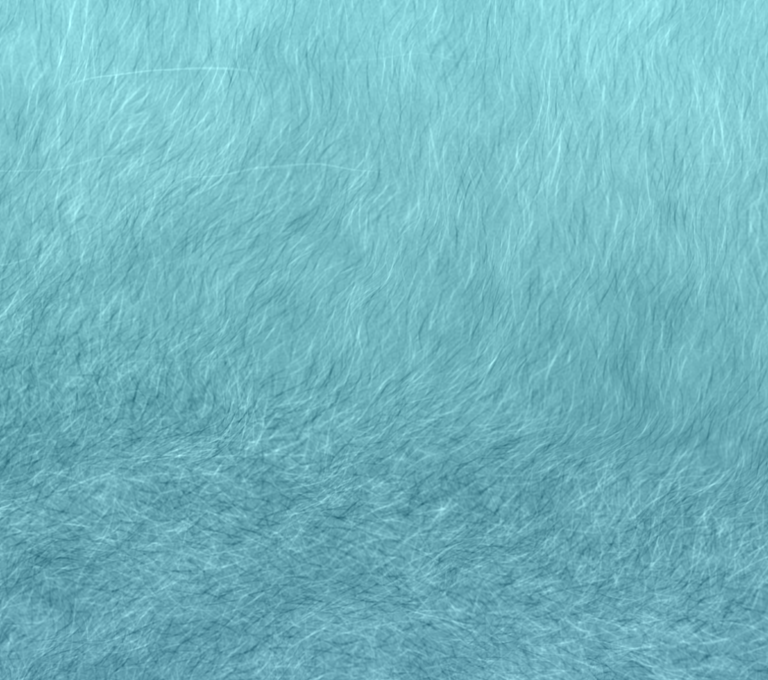
A Shadertoy shader for this texture:

```glsl
const vec3 TOP_COLOR    = vec3(0.535, 0.825, 0.855);
const vec3 UPPER_COLOR  = vec3(0.495, 0.765, 0.795);
const vec3 MIDDLE_COLOR = vec3(0.430, 0.695, 0.730);
const vec3 SHADE_COLOR  = vec3(0.375, 0.620, 0.670);
const vec3 BOTTOM_COLOR = vec3(0.405, 0.645, 0.705);
const vec3 FIBER_TINT   = vec3(0.98, 1.0, 0.95);

// Fiber cells: length and row height in canvas heights
const vec2  FUZZ_CELL = vec2(0.060, 0.014);
const vec2  WISP_CELL = vec2(0.120, 0.030);
const vec2  HAIR_CELL = vec2(0.360, 0.140);
const int   FUZZ_LAYERS = 24;
const int   WISP_LAYERS = 8;
const int   HAIR_LAYERS = 2;
const float FIBER_WIDTH    = 0.0029;
const float FUZZ_CONTRAST  = 0.075;
const float WISP_CONTRAST  = 0.110;
const float HAIR_CONTRAST  = 0.075;
const float CLUMP_CONTRAST = 0.100;
const float GRAIN_CONTRAST = 0.040;
const float GRAIN_SCALE    = 300.0;
const float CURL_SCALE     = 13.0;
const float CURL_AMOUNT    = 0.022;
const float GOLDEN_TURN    = 0.618;
const float PI             = 3.14159;

float hash1(vec2 p) {
    vec3 q = fract(p.xyx * 0.1031);
    q += dot(q, q.yzx + 33.33);
    return fract((q.x + q.y) * q.z);
}

vec4 hash4(vec3 p) {
    vec4 q = fract(p.xyzx * vec4(0.1031, 0.1030, 0.0973, 0.1099));
    q += dot(q, q.wzxy + 33.33);
    return fract((q.xxyz + q.yzzw) * q.zywx);
}

float noise(vec2 p) {
    vec2 i = floor(p), f = fract(p);
    f = f * f * (3.0 - 2.0 * f);
    return mix(mix(hash1(i), hash1(i + vec2(1, 0)), f.x),
               mix(hash1(i + vec2(0, 1)), hash1(i + vec2(1, 1)), f.x), f.y);
}

float fbm(vec2 p) {
    float sum = 0.0, weight = 0.57;
    for (int i = 0; i < 3; i++) {
        sum += weight * noise(p);
        p = mat2(0.8, 0.6, -0.6, 0.8) * p * 2.03 + 11.7;
        weight *= 0.5;
    }
    return sum;
}

vec2 direction(float angle) {
    return vec2(cos(angle), sin(angle));
}

vec2 alongAcross(vec2 p, vec2 dir) {
    return vec2(dot(p, dir), dot(p, vec2(-dir.y, dir.x)));
}

// One fiber per cell in staggered rows: x = signed tone, y = pale strength
vec2 fiberLayer(vec2 p, vec2 dir, vec2 cellSize, float seed) {
    vec2 q = alongAcross(p, dir) / cellSize + seed * vec2(3.7, 5.3);
    q.x += hash1(vec2(floor(q.y), seed));
    vec4 random = hash4(vec3(floor(q), seed));
    vec2 d = fract(q) - 0.5;
    float bend = (random.x - 0.5) * 1.2;
    float across = d.y - 0.24 * (random.y - 0.5) - bend * d.x * d.x;
    float softWidth = max(FIBER_WIDTH, 1.3 / iResolution.y);
    float coverage = 1.0 - smoothstep(0.0, softWidth, abs(across) * cellSize.y);
    coverage *= 1.0 - smoothstep(0.2, 0.5, abs(d.x));
    return coverage * vec2(random.z * 2.0 - 1.0, random.w * random.w);
}

vec3 baseColor(float y) {
    vec3 color = mix(BOTTOM_COLOR, SHADE_COLOR, smoothstep(0.0, 0.26, y));
    color = mix(color, MIDDLE_COLOR, smoothstep(0.24, 0.54, y));
    color = mix(color, UPPER_COLOR, smoothstep(0.46, 0.80, y));
    return mix(color, TOP_COLOR, smoothstep(0.72, 1.0, y));
}

void mainImage(out vec4 fragColor, in vec2 fragCoord) {
    vec2 p = fragCoord / iResolution.y;

    // Nap: upright above and to the right, tangled below
    float drift = noise(p * 4.0) - 0.5;
    float upright = smoothstep(0.38, 0.78, p.y + 0.35 * (p.x - 0.56) + 0.3 * drift);
    float swirl = 0.35 + 1.6 * (noise(p * 4.5 + 40.0) - 0.5);
    vec2 nap = direction(mix(swirl, 1.42, upright));
    float combing = mix(1.0, 4.5, upright);
    vec2 curl = vec2(noise(p * CURL_SCALE), noise(p * CURL_SCALE + 57.0)) - 0.5;

    // Matted tufts, slanted below and combed vertically above
    vec2 warped = p + 0.12 * curl;
    float matted = fbm(alongAcross(warped, direction(0.45)) * vec2(5.0, 11.0));
    float combed = fbm(warped * vec2(17.0, 4.0) + 9.0);
    float clump = mix(matted, combed, upright) - 0.5;
    float gather = smoothstep(-0.15, 0.2, clump);
    float light = CLUMP_CONTRAST * clump;

    // Fuzz, pale wisps on the tufts, then long stray hairs
    for (int i = 0; i < FUZZ_LAYERS + WISP_LAYERS + HAIR_LAYERS; i++) {
        float seed = float(i) + 1.0;
        vec2 dir = direction(PI * fract(seed * GOLDEN_TURN));
        float aligned = dot(dir, nap);
        float weight = exp(-combing * (1.0 - aligned * aligned));
        vec2 curled = p + CURL_AMOUNT * (i % 2 == 0 ? curl : -curl.yx);
        if (i < FUZZ_LAYERS)
            light += FUZZ_CONTRAST * weight * fiberLayer(curled, dir, FUZZ_CELL, seed).x;
        else if (i < FUZZ_LAYERS + WISP_LAYERS)
            light += WISP_CONTRAST * weight * gather * fiberLayer(curled, dir, WISP_CELL, seed).y;
        else
            light += HAIR_CONTRAST * fiberLayer(curled, dir, HAIR_CELL, seed).y;
    }

    light += GRAIN_CONTRAST * (noise(p * GRAIN_SCALE) - 0.5);
    vec3 color = baseColor(p.y + 0.06 * drift);
    fragColor = vec4(clamp(color + light * FIBER_TINT, 0.0, 1.0), 1.0);
}
```
